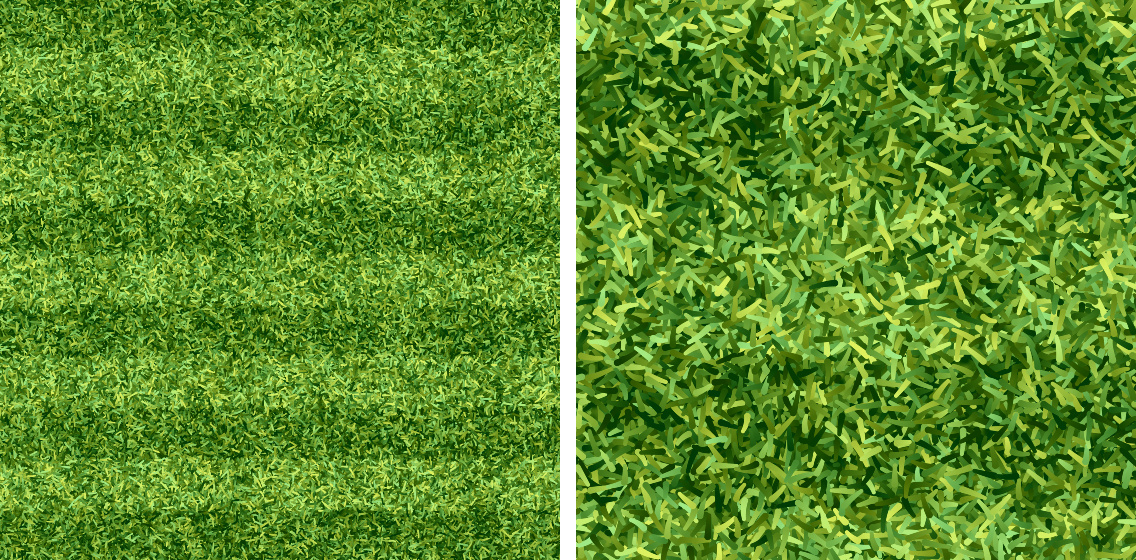
Left, the full canvas; right, a detail of the centre.
Give the GLSL for this texture, as a WebGL 1 fragment shader.

```glsl
precision highp float;
uniform vec2 u_resolution;

float hash(vec2 p) {
  return fract(sin(dot(p, vec2(12.9898, 78.233))) * 43758.5453);
}

float valueNoise(vec2 p) {
  vec2 i = floor(p);
  vec2 f = fract(p);
  f = f * f * (3.0 - 2.0 * f);
  return mix(mix(hash(i), hash(i + vec2(1.0, 0.0)), f.x),
             mix(hash(i + vec2(0.0, 1.0)), hash(i + vec2(1.0, 1.0)), f.x), f.y);
}

// Mowing: strong horizontal bands crossed by faint columns, with soft patches
float mownTone(vec2 p) {
  float band = mod(floor((1.0 - p.y) * 10.9 + 0.0625), 2.0);
  float column = mod(floor(max(p.x * 9.04 - 0.08, 0.0)), 2.0);
  float patches = valueNoise(p * 14.0) + valueNoise(p * 37.0 + 5.0) - 1.0;
  return 0.38 + 0.21 * band - 0.055 * column + 0.07 * patches;
}

// Tone runs from deep shade to sunlit tip; warmth shifts blue-green to yellow
vec3 grassColor(float tone, float warmth) {
  float t = clamp(tone, -0.06, 1.12);
  vec3 ramp = vec3(t, t, pow(max(t, 0.0), 1.4));
  vec3 color = vec3(0.07, 0.27, 0.0) + ramp * vec3(0.60, 0.59, 0.38);
  return color + warmth * vec3(0.24, 0.03, -0.15) * (0.4 + 0.6 * t);
}

void main() {
  vec2 uv = gl_FragCoord.xy / u_resolution;
  float cells = 100.0;
  float pixel = cells / min(u_resolution.x, u_resolution.y);

  // Shaded undergrowth
  float soil = valueNoise(uv * 230.0) - 0.5;
  vec3 color = grassColor(mownTone(uv) - 0.22 + 0.5 * soil, soil * 0.5);

  // Overlapping layers of randomly turned blades
  for (int layer = 0; layer < 5; layer++) {
    float depth = float(layer);
    vec2 shift = vec2(0.37, 0.71) * depth;
    vec2 p = uv * cells + shift;
    vec2 home = floor(p);
    for (int j = -1; j <= 1; j++) {
      for (int i = -1; i <= 1; i++) {
        vec2 cell = home + vec2(float(i), float(j));
        vec2 seed = cell + depth * vec2(17.3, 41.9);
        vec2 jitter = vec2(hash(seed + 0.13), hash(seed + 3.71)) - 0.5;
        vec2 center = cell + 0.5 + 0.8 * jitter;
        float angle = 6.2832 * hash(seed + 7.29);
        vec2 along = vec2(cos(angle), sin(angle));
        float halfLength = mix(0.35, 0.75, hash(seed + 11.57));

        // Tapered, slightly bent capsule
        vec2 d = p - center;
        float s = clamp(dot(d, along) / halfLength, -1.0, 1.0);
        float bend = 0.14 * (hash(seed + 19.43) - 0.5) * (1.0 - s * s);
        vec2 spine = along * s * halfLength + vec2(-along.y, along.x) * bend;
        float edge = length(d - spine) - mix(0.20, 0.12, 0.5 + 0.5 * s);
        float cover = 1.0 - smoothstep(-0.5 * pixel, 0.5 * pixel, edge);

        float tone = mownTone((center - shift) / cells)
                   + 1.2 * (hash(seed + 23.17) - 0.5) + 0.08 * s + 0.02 * depth;
        color = mix(color, grassColor(tone, hash(seed + 29.83) - 0.5), cover);
      }
    }
  }

  gl_FragColor = vec4(clamp(color, 0.0, 1.0), 1.0);
}
```
